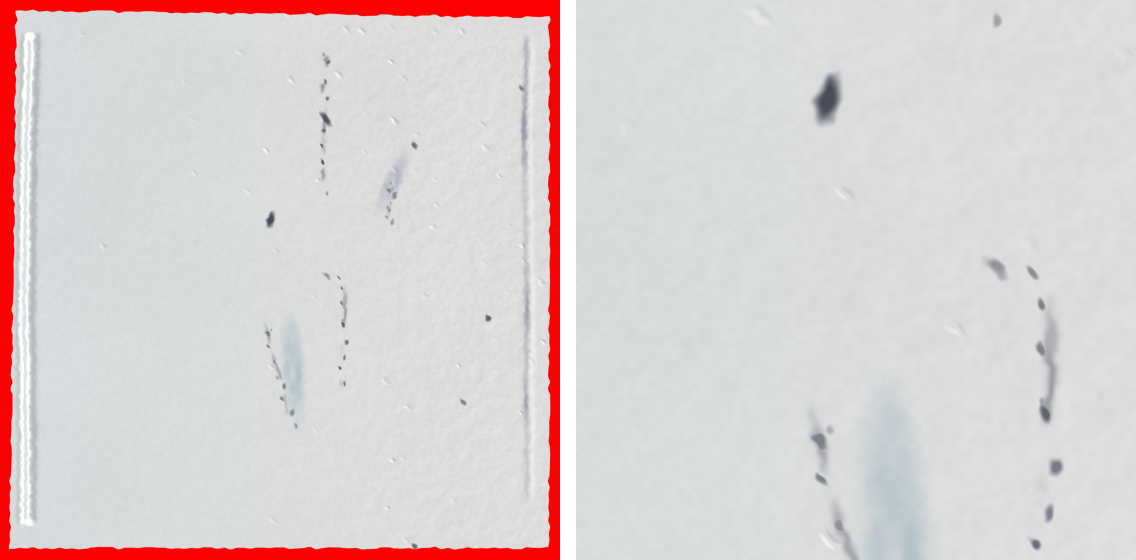
Left, the full canvas; right, a detail of the centre.
A Shadertoy shader for this texture:

```glsl
// A pale painted panel in a rough red frame: a glossy ridge on the left, a groove
// on the right, stains, broken vertical streaks, dark pits and slanted glints.
// Marks are soft ellipses placed by hash; the surface is shaded value noise.

float hash(vec2 p) {
    vec3 q = fract(p.xyx * 0.1031);
    q += dot(q, q.yzx + 33.33);
    return fract((q.x + q.y) * q.z);
}

vec2 hash2(vec2 p) {
    return vec2(hash(p), hash(p + 71.7));
}

float noise(vec2 p) {
    vec2 i = floor(p), f = fract(p);
    f = f * f * (3.0 - 2.0 * f);
    return mix(mix(hash(i), hash(i + vec2(1, 0)), f.x),
               mix(hash(i + vec2(0, 1)), hash(i + vec2(1, 1)), f.x), f.y);
}

float fbm(vec2 p) {
    return 0.55 * noise(p) + 0.3 * noise(p * 2.1 + 17.0) + 0.15 * noise(p * 4.3 + 41.0);
}

// Soft ellipse with the given half sizes, its long axis leaning by slant
float spot(vec2 p, vec2 size, float slant) {
    p.x -= p.y * slant;
    return 1.0 - smoothstep(0.35, 1.25, length(p / size));
}

// Broken vertical line with a chain of uneven pits
float streak(vec2 p, float x, float low, float high, float seed) {
    float along = smoothstep(low, low + 0.03, p.y) * (1.0 - smoothstep(high - 0.03, high, p.y));
    float bend = 0.008 * (noise(vec2(p.y * 25.0, seed)) - 0.5);
    float line = exp(-pow((p.x - x - bend) / 0.0035, 2.0));
    float dark = 0.45 * line * along * smoothstep(0.35, 0.75, noise(vec2(p.y * 45.0, seed + 9.0)));
    for (int i = 0; i < 9; i++) {
        vec2 r = hash2(vec2(float(i), seed));
        vec2 c = vec2(x + 0.018 * (r.x - 0.5), mix(low, high, (float(i) + r.y) / 9.0));
        float size = mix(0.003, 0.007, r.x * r.y);
        dark = max(dark, (0.3 + 0.6 * r.y) * spot(p - c, size * vec2(0.9, 1.3), r.x - 0.6));
    }
    return dark;
}

// Scattered marks: x is the bright glint, y the shade beside it
vec2 glints(vec2 p, float cells, float chance) {
    vec2 mark = vec2(0.0), home = floor(p * cells);
    for (int j = -1; j <= 1; j++)
    for (int i = -1; i <= 1; i++) {
        vec2 id = home + vec2(i, j), r = hash2(id + cells);
        vec2 d = p - (id + 0.15 + 0.7 * r) / cells;
        float keep = step(hash(id + 5.3), chance);
        float power = keep * mix(0.15, 1.0, pow(hash(id + 8.1), 2.0));
        vec2 size = vec2(0.0035, 0.0065) * (0.6 + 0.6 * r.y);
        mark = max(mark, power * vec2(spot(d, size, -0.75),
                                      spot(d - vec2(0.005, 0.003), size, -0.75)));
    }
    return mark;
}

void mainImage(out vec4 fragColor, in vec2 fragCoord) {
    vec2 uv = fragCoord / iResolution.xy;
    vec2 wobble = uv + 0.004 * (vec2(noise(uv * 150.0), noise(uv * 150.0 + 60.0)) - 0.5);

    // Pale surface with faint relief, strongest on the right
    vec3 color = mix(vec3(0.845, 0.855, 0.857), vec3(0.867, 0.863, 0.86), smoothstep(0.1, 0.9, uv.x));
    float relief = fbm(uv * 55.0) - fbm(uv * 55.0 + vec2(0.25, -0.2));
    color += relief * mix(0.02, 0.07, smoothstep(0.35, 0.9, uv.x));
    color += 0.02 * (fbm(uv * 6.0) - 0.5) + 0.016 * (noise(uv * 240.0) - 0.5);

    // Bluish stains
    float mottle = 0.5 + noise(uv * vec2(90.0, 55.0));
    float stain = spot(wobble - vec2(0.525, 0.34), vec2(0.022, 0.10), -0.08);
    color -= stain * mottle * vec3(0.115, 0.075, 0.055);
    stain = spot(wobble - vec2(0.702, 0.675), vec2(0.018, 0.055), 0.45);
    color -= stain * mottle * vec3(0.12, 0.115, 0.07);

    // Streaks
    float dark = streak(wobble, 0.58, 0.65, 0.93, 3.0);
    dark = max(dark, streak(wobble, 0.614, 0.30, 0.52, 11.0));
    dark = max(dark, 0.8 * streak(wobble + vec2(0.25 * (uv.y - 0.35), 0.0), 0.493, 0.23, 0.43, 23.0));
    dark = max(dark, 0.7 * streak(wobble, 0.697, 0.60, 0.68, 31.0));

    // Large pits, then a sparse scatter of small ones
    dark = max(dark, spot(wobble - vec2(0.484, 0.608), vec2(0.008, 0.015), 0.2));
    dark = max(dark, 0.95 * spot(wobble - vec2(0.582, 0.787), vec2(0.008, 0.014), -0.6));
    vec2 home = floor(uv * 9.0);
    for (int j = -1; j <= 1; j++)
    for (int i = -1; i <= 1; i++) {
        vec2 id = home + vec2(i, j), r = hash2(id + 14.0);
        float chance = 0.05 + 0.22 * smoothstep(0.4, 0.8, id.x / 9.0);
        float keep = step(hash(id + 2.6), chance);
        float pit = spot(wobble - (id + 0.1 + 0.8 * r) / 9.0, vec2(0.0055, 0.007), -0.5);
        dark = max(dark, keep * (0.4 + 0.5 * r.x) * pit);
    }
    color = mix(color, vec3(0.23, 0.24, 0.29), dark * 0.9);

    // Glints grow denser towards the right
    float side = smoothstep(0.3, 0.85, uv.x);
    vec2 shine = glints(wobble, 24.0, mix(0.04, 0.28, side));
    color -= 0.12 * shine.y;
    color = mix(color, vec3(0.99), 0.95 * shine.x);

    // Glossy ridge: two bright edges around a grey core, shade to its right
    float span = smoothstep(0.06, 0.07, uv.y) * (1.0 - smoothstep(0.935, 0.945, uv.y));
    float ridge = wobble.x - 0.043 - 0.009 * pow(abs(uv.y - 0.42) * 2.0, 3.0)
                - 0.004 * (noise(vec2(uv.y * 14.0, 4.0)) - 0.5);
    float gloss = 0.5 + 0.5 * noise(vec2(uv.y * 30.0, 7.0));
    color -= span * 0.13 * exp(-pow((ridge - 0.016) / 0.006, 2.0));
    color -= span * 0.08 * exp(-pow((ridge + 0.012) / 0.004, 2.0));
    color += span * gloss * 0.22 * exp(-pow((ridge + 0.005) / 0.0035, 2.0));
    color += span * 0.15 * exp(-pow((ridge - 0.006) / 0.003, 2.0));
    vec2 tip = vec2(0.053, uv.y > 0.5 ? 0.936 : 0.067);
    color += 0.16 * spot(wobble - tip, vec2(0.012, 0.007), 0.0);

    // Groove: uneven blue-grey line with a pale lip
    span = smoothstep(0.09, 0.13, uv.y) * (1.0 - smoothstep(0.92, 0.945, uv.y));
    float groove = wobble.x - 0.938 - 0.006 * (noise(vec2(uv.y * 9.0, 2.0)) - 0.5);
    float depth = 0.08 + 0.2 * pow(noise(vec2(uv.y * 18.0, 5.0)), 2.0);
    color -= span * depth * vec3(1.0, 0.95, 0.8) * exp(-pow(groove / 0.005, 2.0));
    color += span * 0.05 * exp(-pow((groove - 0.011) / 0.005, 2.0));

    // Tilted red frame with a ragged inner edge
    vec2 rough = uv + 0.005 * (vec2(noise(uv.yy * vec2(85.0, 3.0)), noise(uv.xx * vec2(85.0, 5.0))) - 0.5);
    vec2 lower = rough - vec2(0.017 + 0.012 * uv.y, 0.021);
    vec2 upper = vec2(0.981, 0.982 - 0.013 * uv.x) - rough;
    float inside = min(min(lower.x, lower.y), min(upper.x, upper.y));
    color = mix(vec3(0.99, 0.005, 0.005), color, smoothstep(-0.0012, 0.0016, inside));

    fragColor = vec4(clamp(color, 0.0, 1.0), 1.0);
}
```
